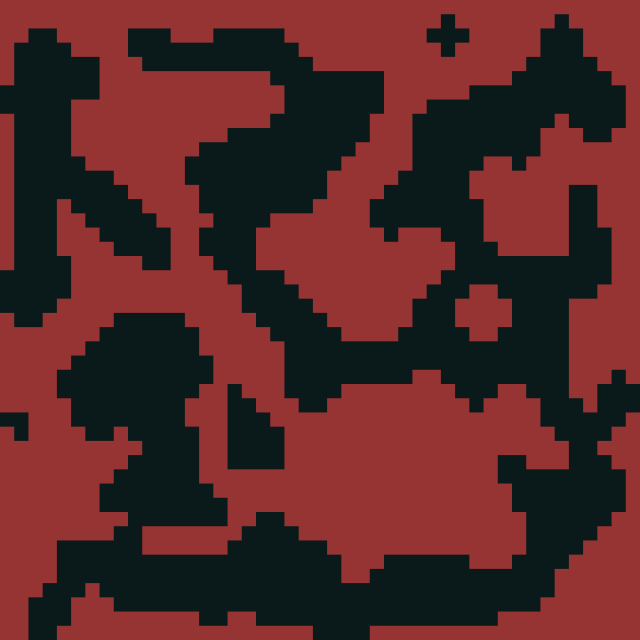
This texture is drawn by a WebGL 2 fragment shader. Its source:

```glsl
#version 300 es
precision highp float;
precision highp int;
// Draws a blocky two-colour cave map grown by a cellular automaton.

uniform vec2 u_resolution;
out vec4 fragColor;

const int GRID = 45;             // cells along each side
const int STEPS = 3;             // smoothing generations
const float WALL_CHANCE = 0.472; // share of walls in the starting noise
const float MAJORITY = 4.5;      // walls needed among a cell and its 8 neighbours
const uint SEED = 2917u;
const vec3 FLOOR_COLOR = vec3(0.04, 0.10, 0.10);
const vec3 WALL_COLOR = vec3(0.59, 0.20, 0.20);

// A 2x2 block of final cells depends on a window of this width.
const int WINDOW = 2 + 2 * STEPS;

// Integer hash of a cell, scaled to 0..1
float hash(ivec2 cell) {
    uint h = uint(cell.x) * 374761393u + uint(cell.y) * 668265263u + SEED;
    h = (h ^ (h >> 15)) * 2246822519u;
    h = (h ^ (h >> 13)) * 3266489917u;
    h ^= h >> 16;
    return float(h >> 8) / 16777216.0;
}

bool isOutside(ivec2 cell) {
    return any(lessThan(cell, ivec2(0))) || any(greaterThanEqual(cell, ivec2(GRID)));
}

// Final wall states (0 or 1) of the 2x2 block whose lower left cell is given:
// x = lower left, y = lower right, z = upper left, w = upper right
vec4 growWalls(ivec2 cell) {
    float walls[WINDOW * WINDOW];
    ivec2 corner = cell - STEPS;

    // Random start, with solid wall beyond the map
    for (int y = 0; y < WINDOW; y++) {
        for (int x = 0; x < WINDOW; x++) {
            ivec2 c = corner + ivec2(x, y);
            bool wall = isOutside(c) || hash(c) < WALL_CHANCE;
            walls[y * WINDOW + x] = wall ? 1.0 : 0.0;
        }
    }

    // Majority rule: each generation shrinks the window by one cell per side.
    // Results go to the corner already read, so one buffer is enough.
    for (int size = WINDOW - 2; size >= 2; size -= 2) {
        corner += 1;
        for (int y = 0; y < size; y++) {
            for (int x = 0; x < size; x++) {
                float count = 0.0;
                for (int k = 0; k < 9; k++) {
                    count += walls[(y + k / 3) * WINDOW + x + k % 3];
                }
                bool wall = isOutside(corner + ivec2(x, y)) || count > MAJORITY;
                walls[y * WINDOW + x] = wall ? 1.0 : 0.0;
            }
        }
    }
    return vec4(walls[0], walls[1], walls[WINDOW], walls[WINDOW + 1]);
}

void main() {
    // Position measured between cell centres
    vec2 p = gl_FragCoord.xy / u_resolution * float(GRID) - 0.5;
    vec2 pixel = float(GRID) / u_resolution;
    vec4 walls = growWalls(ivec2(floor(p)));

    // Blend across each cell border over one pixel
    vec2 blend = clamp((fract(p) - 0.5) / pixel + 0.5, 0.0, 1.0);
    vec2 rows = mix(walls.xz, walls.yw, blend.x);
    float wall = mix(rows.x, rows.y, blend.y);

    fragColor = vec4(mix(FLOOR_COLOR, WALL_COLOR, wall), 1.0);
}
```
